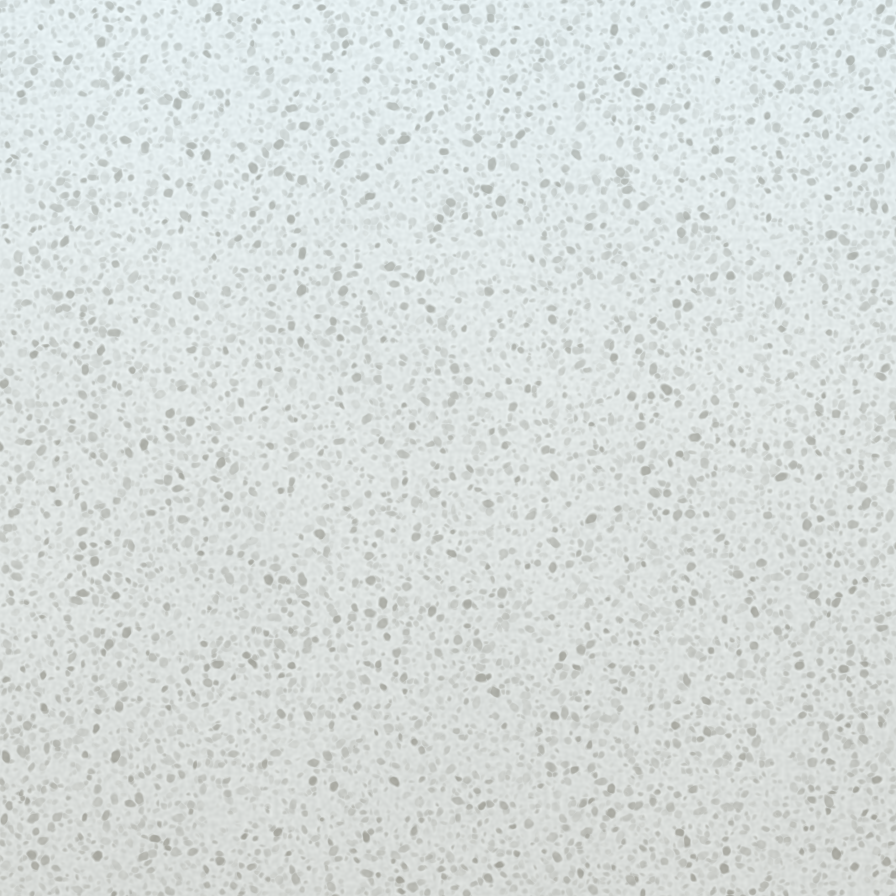
A Shadertoy shader for this texture:

```glsl
const vec3 BASE_TOP = vec3(0.892, 0.932, 0.940);
const vec3 BASE_MID = vec3(0.878, 0.900, 0.895);
const vec3 BASE_BOTTOM = vec3(0.840, 0.852, 0.840);
const vec3 GRAIN_TINT = vec3(0.94, 1.0, 1.10);  // share of each channel a grain absorbs
const float COARSE_CELLS = 72.0;
const float FINE_CELLS = 112.0;
const float COARSE_DENSITY = 0.70;
const float FINE_DENSITY = 0.62;
const float COARSE_DEPTH = 0.21;
const float FINE_DEPTH = 0.13;
const float EDGE_SOFTNESS = 0.0015;
const float HALO_WIDTH = 0.0022;
const float HALO_GAIN = 0.016;
const float WARP_CELLS = 150.0;
const float WARP_AMOUNT = 0.0016;
const float MOTTLE_CELLS = 170.0;
const float MOTTLE_GAIN = 0.045;
const float CLOUD_CELLS = 5.0;
const float CLOUD_GAIN = 0.012;

vec3 hash3(vec2 p) {
    vec3 q = fract(vec3(p.xyx) * vec3(0.1031, 0.1030, 0.0973));
    q += dot(q, q.yxz + 33.33);
    return fract((q.xxy + q.yzz) * q.zyx);
}

vec2 gradientAt(vec2 cell) {
    float angle = 6.2832 * hash3(cell).x;
    return vec2(cos(angle), sin(angle));
}

float gradientNoise(vec2 p) {
    vec2 i = floor(p), f = fract(p);
    vec2 u = f * f * f * (f * (f * 6.0 - 15.0) + 10.0);
    vec2 e = vec2(0.0, 1.0);
    float low = mix(dot(gradientAt(i), f),
                    dot(gradientAt(i + e.yx), f - e.yx), u.x);
    float high = mix(dot(gradientAt(i + e.xy), f - e.xy),
                     dot(gradientAt(i + e.yy), f - e.yy), u.x);
    return mix(low, high, u.y);
}

// Scattered rotated ellipses: x is the darkening, y the pale rim around them
vec2 grainLayer(vec2 uv, float cells, float density, float depth, float soft, float seed) {
    vec2 p = uv * cells;
    vec2 home = floor(p);
    vec2 result = vec2(0.0);
    for (int y = -1; y <= 1; y++) {
        for (int x = -1; x <= 1; x++) {
            vec2 cell = home + vec2(x, y);
            vec3 place = hash3(cell + seed);
            vec3 look = hash3(cell + seed + 57.0);
            if (place.z > density) continue;

            vec2 d = p - cell - 0.5 - 0.8 * (place.xy - 0.5);
            float angle = 6.2832 * look.x;
            float c = cos(angle), s = sin(angle);
            d = mat2(c, -s, s, c) * d;

            float radius = mix(0.20, 0.40, look.y * look.y);
            float stretch = mix(1.0, 1.45, fract(look.x * 7.0 + look.z));
            d *= vec2(1.0 / stretch, sqrt(stretch));
            float dist = (length(d) - radius) / cells;

            float body = 1.0 - smoothstep(-soft, soft, dist);
            float tone = depth * mix(0.22, 1.0, look.z * look.z);
            float rim = 1.0 - smoothstep(0.0, HALO_WIDTH, abs(dist - HALO_WIDTH));
            result = max(result, vec2(body * tone, rim * tone / depth));
        }
    }
    return result;
}

void mainImage(out vec4 fragColor, in vec2 fragCoord) {
    vec2 uv = fragCoord / iResolution.y;
    float soft = max(EDGE_SOFTNESS, 0.7 / iResolution.y);

    // Pale ground, cool at the top and greyer below
    vec3 color = mix(BASE_BOTTOM, BASE_MID, smoothstep(-0.15, 0.65, uv.y));
    color = mix(color, BASE_TOP, smoothstep(0.45, 1.0, uv.y));
    color += CLOUD_GAIN * gradientNoise(uv * CLOUD_CELLS + 3.7);
    color += MOTTLE_GAIN * gradientNoise(uv * MOTTLE_CELLS);

    // Irregular grain outlines
    vec2 warp = vec2(gradientNoise(uv * WARP_CELLS + 11.3),
                     gradientNoise(uv * WARP_CELLS + 71.9));
    vec2 warped = uv + WARP_AMOUNT * warp;

    // Stone chips in two sizes
    vec2 coarse = grainLayer(warped, COARSE_CELLS, COARSE_DENSITY, COARSE_DEPTH, soft, 13.0);
    vec2 fine = grainLayer(warped, FINE_CELLS, FINE_DENSITY, FINE_DEPTH, soft, 131.0);
    float shade = max(coarse.x, fine.x);
    float halo = max(coarse.y, fine.y) * (1.0 - smoothstep(0.0, 0.05, shade));
    color += HALO_GAIN * halo - GRAIN_TINT * shade;

    fragColor = vec4(clamp(color, 0.0, 1.0), 1.0);
}
```
